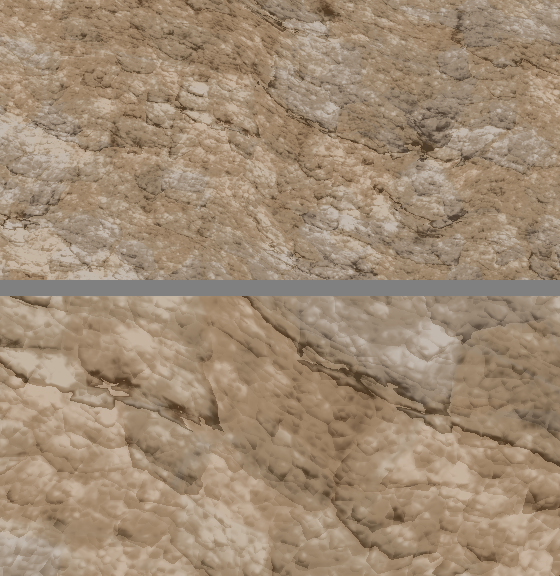
Top, the full canvas; bottom, a detail of the centre.
Write a Shadertoy shader that draws this texture.

```glsl
struct Cell { vec2 offset; vec2 random; float edge; };

vec2 hash2(vec2 c) {
    vec3 v = fract(c.xyx * vec3(0.1031, 0.1030, 0.0973));
    v += dot(v, v.yzx + 33.33);
    return fract((v.xx + v.yz) * v.zy);
}

// Nearest cell: offset from its centre, its random pair, gap to the next cell
Cell nearestCell(vec2 p) {
    vec2 base = floor(p);
    Cell cell = Cell(vec2(0.0), vec2(0.0), 0.0);
    float first = 9.0, second = 9.0;
    for (int y = -1; y <= 1; y++)
    for (int x = -1; x <= 1; x++) {
        vec2 id = base + vec2(x, y);
        vec2 offset = p - id - 0.1 - 0.8 * hash2(id);
        float dist = length(offset);
        if (dist < first) {
            second = first;
            first = dist;
            cell.offset = offset;
            cell.random = hash2(id + 71.7);
        } else {
            second = min(second, dist);
        }
    }
    cell.edge = second - first;
    return cell;
}

// Layered sines bend the strata
vec2 bend(vec2 p) {
    p += 0.035 * sin(p.yx * vec2(6.1, 4.3) + vec2(0.7, 2.1));
    p += 0.009 * sin(p.yx * vec2(17.0, 13.0) + vec2(3.2, 0.4));
    return p + 0.003 * sin(p.yx * vec2(47.0, 39.0) + p.xy * 21.0);
}

void mainImage(out vec4 fragColor, in vec2 fragCoord) {
    vec2 p = fragCoord / iResolution.y;
    vec2 bent = bend(p);
    vec2 strata = vec2(dot(bent, vec2(0.95, -0.31)), dot(bent, vec2(0.31, 0.95)));

    // Loose earth has weaker slabs and cracks than bare rock
    float rock = 0.5 + 0.5 * sin(p.x * 4.1 + 1.2 + 1.5 * sin(p.y * 3.7))
                           * sin(p.y * 5.3 + 0.6 + sin(p.x * 2.9));
    rock = mix(0.6, 1.2, rock);

    // Facets from fine grit to broad slabs; fine ones roughen the larger edges
    float tone = 0.055, mineral = 0.0;
    vec2 jitter = vec2(0.0);
    for (int i = 5; i >= 0; i--) {
        float level = float(i);
        float scale = 3.2 * exp2(level);
        vec2 stretch = vec2(mix(0.5, 0.95, level / 5.0), 1.0);
        Cell c = nearestCell((strata + jitter) * stretch * scale + level * 17.3);
        vec2 tilt = c.random - 0.5;
        float width = 0.04 + 0.008 * scale;
        float inside = smoothstep(0.0, width, c.edge);
        float facet = 0.8 * tilt.x + dot(c.offset, tilt) + 0.4 * c.offset.y;
        float strength = i < 4 ? rock : 1.0;
        tone += (0.1 + 0.012 * level) * strength * inside * facet;

        // Shadowed cracks under the lower rims
        float crack = 1.0 - smoothstep(0.0, 1.4 * width, c.edge);
        crack *= smoothstep(-0.1, 0.4, -c.offset.y) * smoothstep(0.35, 0.95, c.random.y);
        tone -= mix(0.27, 0.06, level / 5.0) * crack * strength;

        jitter += 0.28 * inside * c.offset / scale;
        if (i < 3) mineral += inside * tilt.y;
    }

    // Brown shadow, ochre stone, pale weathered faces
    vec3 color = mix(vec3(0.31, 0.235, 0.155), vec3(0.62, 0.53, 0.425), smoothstep(-0.3, 0.02, tone));
    color = mix(color, vec3(0.77, 0.71, 0.64), smoothstep(0.0, 0.2, tone));

    // Grey slabs and rusty earth
    color += vec3(-0.006, 0.012, 0.04) * smoothstep(0.0, 0.5, mineral);
    color += vec3(0.012, -0.006, -0.015) * smoothstep(0.0, 0.6, -mineral);
    fragColor = vec4(color, 1.0);
}
```
